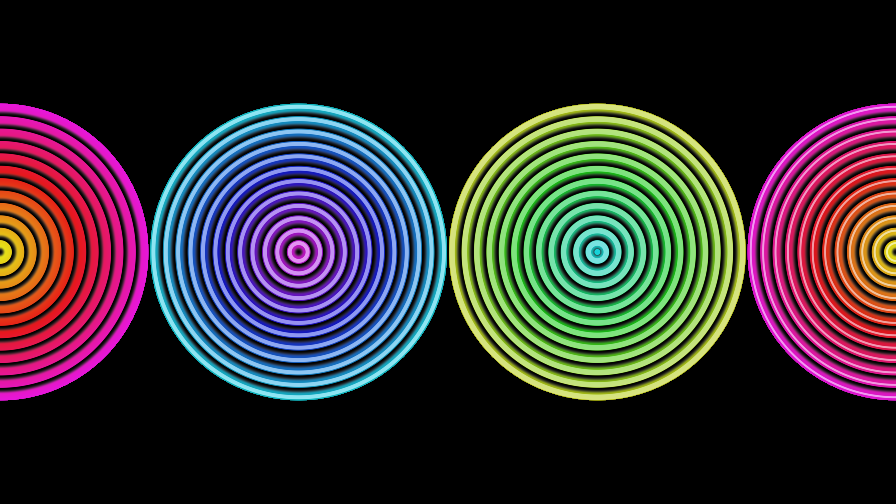
This background is drawn by a WebGL 1 fragment shader. Its source:

```glsl
precision highp float;
// A row of touching rainbow discs made of glossy concentric rings on black.

uniform vec2 u_resolution;

const float DISC_COUNT = 3.0;      // discs per canvas width
const float DISC_RADIUS = 0.498;   // in disc spacings
const float RING_COUNT = 12.0;
const float FIRST_HUE = 0.175;     // hue at the centre of the leftmost disc
const float HUE_STEP = 0.3333;     // hue lost per disc and from centre to rim
const float SATURATION = 0.9;
const float GLOSS_CENTER = 0.72;   // position of the highlight across a ring
const float CORE_RADIUS = 0.24;    // in ring widths
const vec3 BACKGROUND = vec3(0.0);
const vec3 GROOVE = vec3(0.30, 0.28, 0.29);

// Ring finish: highlight strength, highlight half width, body brightness
const vec3 MATTE = vec3(0.0, 0.10, 0.90);
const vec3 BROAD_GLOSS = vec3(0.80, 0.16, 0.74);
const vec3 SOFT_GLOSS = vec3(0.66, 0.22, 0.72);
const vec3 THIN_GLOSS = vec3(0.85, 0.08, 0.86);

vec3 hueColor(float hue) {
  vec3 ramp = abs(fract(hue + vec3(0.0, 2.0, 1.0) / 3.0) * 6.0 - 3.0) - 1.0;
  return mix(vec3(1.0), clamp(ramp, 0.0, 1.0), SATURATION);
}

vec3 ringFinish(float disc) {
  if (disc < 0.5) return MATTE;
  if (disc < 1.5) return BROAD_GLOSS;
  if (disc < 2.5) return SOFT_GLOSS;
  return THIN_GLOSS;
}

void main() {
  // Repeat discs along the horizontal middle line
  vec2 p = (gl_FragCoord.xy - vec2(0.0, 0.5 * u_resolution.y))
         * DISC_COUNT / u_resolution.x;
  float disc = floor(p.x + 0.5);
  p.x -= disc;

  float radius = length(p) / DISC_RADIUS;
  float pixel = DISC_COUNT / (u_resolution.x * DISC_RADIUS);
  float ringPixel = pixel * RING_COUNT;
  float ringPos = radius * RING_COUNT;
  float across = fract(ringPos);
  vec3 finish = ringFinish(disc);

  // Ring body: dark inner groove rising to full colour
  vec3 tint = hueColor(FIRST_HUE - HUE_STEP * (disc + radius));
  vec3 color = mix(GROOVE, tint * finish.z, smoothstep(0.05, 0.5, across));
  color *= smoothstep(0.0, 0.42, across);

  // Pale highlight near the outer side of each ring
  float glossDistance = abs(across - GLOSS_CENTER);
  float gloss = 1.0 - smoothstep(finish.y - 0.5 * ringPixel,
                                 finish.y + 0.5 * ringPixel, glossDistance);
  vec3 pale = mix(tint, vec3(0.94, 0.97, 1.0), 0.68);
  color = mix(color, pale, gloss * finish.x);

  // Soften the step down to the next groove, except at the rim
  float inner = step(ringPos, RING_COUNT - 1.0);
  float stepEdge = smoothstep(0.0, ringPixel, 1.0 - across);
  color *= mix(1.0, stepEdge, inner);

  // Bright core of the softly glossed disc
  float core = 1.0 - smoothstep(CORE_RADIUS - 0.5 * ringPixel,
                                CORE_RADIUS + 0.5 * ringPixel, ringPos);
  float hasCore = 1.0 - step(0.5, abs(disc - 2.0));
  color = mix(color, tint * 0.85, core * hasCore);

  float coverage = 1.0 - smoothstep(1.0 - 0.5 * pixel, 1.0 + 0.5 * pixel, radius);
  gl_FragColor = vec4(mix(BACKGROUND, color, coverage), 1.0);
}
```
